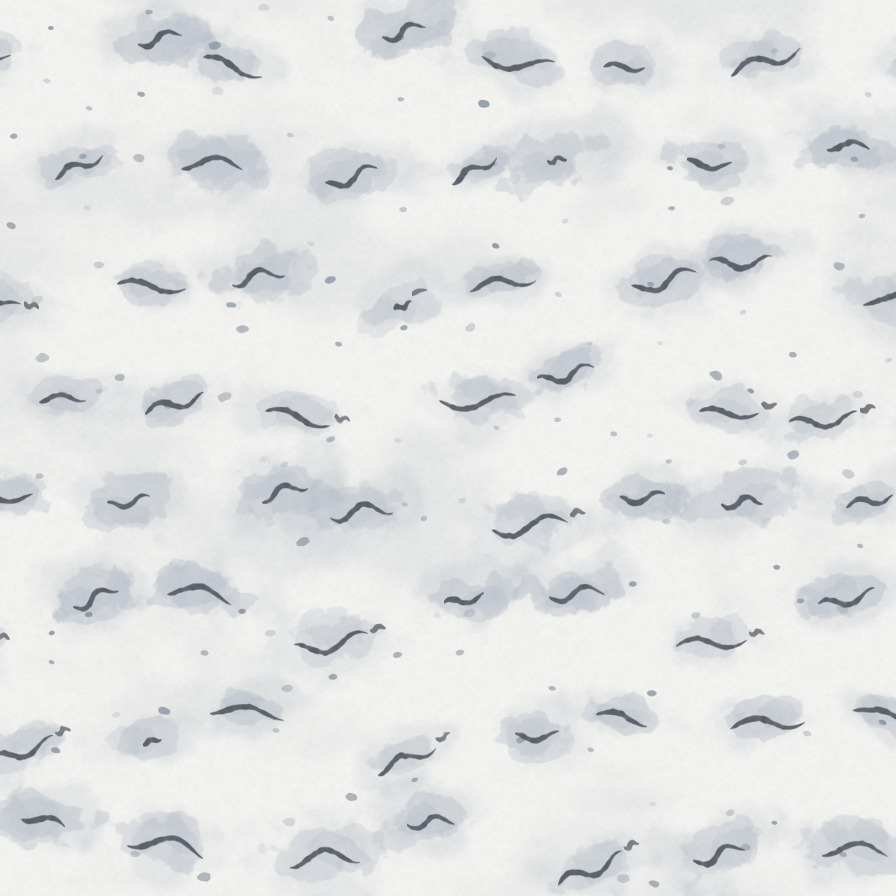
Give the GLSL for this pattern, as a Shadertoy shader.

```glsl
// Pale watercolour ground with scattered blue-grey washes, each carrying a
// wavy dark brush stroke, plus small specks. Jittered staggered grids place
// the parts; fractal noise roughens the wash edges and grains the paper.

#define WASH_GRID vec2(7.0, 8.0)
#define SPECK_GRID 14.0
#define SPECK_SHARE 0.56
#define WASH_SIZE vec2(0.058, 0.031)
#define WASH_STRENGTH 0.40
#define STROKE_HALF_WIDTH 0.0034
#define GRAIN 0.028
#define PAPER vec3(0.945, 0.945, 0.937)
#define SHADE vec3(0.86, 0.868, 0.875)
#define WASH vec3(0.715, 0.745, 0.785)
#define SPECK vec3(0.56, 0.60, 0.64)
#define INK vec3(0.35, 0.37, 0.40)

vec2 hash2(vec2 p) {
    vec3 q = fract(p.xyx * vec3(0.1031, 0.1030, 0.0973));
    q += dot(q, q.yzx + 33.33);
    return fract((q.xx + q.yz) * q.zy);
}

float noise(vec2 p) {
    vec2 i = floor(p), f = fract(p);
    f = f * f * (3.0 - 2.0 * f);
    float low = mix(hash2(i).x, hash2(i + vec2(1, 0)).x, f.x);
    float high = mix(hash2(i + vec2(0, 1)).x, hash2(i + vec2(1, 1)).x, f.x);
    return mix(low, high, f.y);
}

float fbm(vec2 p) {
    float sum = 0.0, amp = 0.5;
    for (int i = 0; i < 4; i++) {
        sum += amp * noise(p);
        p = mat2(1.6, 1.2, -1.2, 1.6) * p + 7.3;
        amp *= 0.5;
    }
    return sum / 0.9375;
}

vec2 rotate(vec2 p, float a) {
    return vec2(cos(a) * p.x + sin(a) * p.y, cos(a) * p.y - sin(a) * p.x);
}

// Coverage of a tapered wavy stroke centred on the origin.
float brushStroke(vec2 p, float halfLen, vec2 seed, float rough, float px) {
    float t = p.x / halfLen;
    float bend = mix(2.4, 4.2, seed.x), phase = 6.283 * seed.y;
    float amp = halfLen * mix(0.14, 0.22, seed.y);
    float slope = -amp * bend / halfLen * sin(t * bend + phase);
    float offset = abs(p.y - amp * cos(t * bend + phase)) / sqrt(1.0 + slope * slope);
    float taper = sqrt(max(1.0 - t * t, 0.0)) * (0.85 - 0.25 * t);
    float d = offset - STROKE_HALF_WIDTH * taper * (0.7 + 0.7 * rough);
    return (1.0 - smoothstep(-px, px, d)) * step(abs(t), 1.0);
}

void mainImage(out vec4 fragColor, in vec2 fragCoord) {
    vec2 uv = fragCoord / iResolution.y;
    float px = 0.7 / iResolution.y + 0.0003;

    // Paper with broad, faint mottling
    float mottle = fbm(uv * vec2(6.0, 10.0) + 3.0);
    vec3 col = mix(PAPER, SHADE, 0.55 * smoothstep(0.46, 0.78, mottle));

    // Edge noise, one value per wash layer
    vec3 edge = vec3(fbm(uv * 22.0), fbm(uv * 34.0 + 40.0), fbm(uv * 38.0 + 90.0)) - 0.5;
    float rough = noise(uv * 190.0);
    float clear = 1.0, ink = 0.0;

    // Washes and their strokes
    vec2 g = uv * WASH_GRID;
    for (int j = -1; j <= 1; j++)
    for (int i = -1; i <= 1; i++) {
        float row = floor(g.y) + float(j);
        float shift = 0.5 * mod(row, 2.0);
        vec2 id = vec2(floor(g.x - shift) + float(i), row);
        vec2 a = hash2(id + 11.0), b = hash2(id + 57.0), c = hash2(id + 131.0);
        vec2 centre = (id + vec2(shift + 0.5, 0.5) + 0.5 * (a - 0.5)) / WASH_GRID;
        vec2 p = rotate(uv - centre, 0.6 * (b.x - 0.42));
        vec2 size = WASH_SIZE * mix(0.72, 1.08, b.y);
        vec2 side = size * vec2(0.9 * (c.x - 0.5), 0.8 * (c.y - 0.5));

        float halo = length((p + 0.4 * side) / (size * 1.3)) + 1.5 * edge.x;
        float body = length(p / (size * 0.88)) + 1.5 * edge.y;
        float lobe = length((p - side) / (size * 0.72)) + 1.6 * edge.z;
        float strength = WASH_STRENGTH * mix(0.75, 1.1, a.y);
        clear *= 1.0 - 0.65 * strength * (1.0 - smoothstep(0.5, 1.2, halo));
        clear *= 1.0 - strength * (1.0 - smoothstep(0.84, 1.0, body));
        clear *= 1.0 - 0.85 * strength * (1.0 - smoothstep(0.84, 1.0, lobe));

        float halfLen = c.x < 0.1 ? 0.011 : mix(0.023, 0.043, c.y);
        vec2 q = rotate(p + vec2(0.0, 0.004), 0.3 * (a.x - 0.5));
        ink = max(ink, brushStroke(q, halfLen, b, rough, px));
        if (a.y < 0.25)
            ink = max(ink, 0.8 * brushStroke(q - vec2(halfLen + 0.012, 0.008), 0.009, c, rough, px));
    }
    float pigment = (1.0 - clear) * (0.9 + 0.2 * noise(uv * 60.0));
    col = mix(col, WASH, pigment);

    // Small oval specks of varied strength
    vec2 s = uv * SPECK_GRID;
    for (int j = -1; j <= 1; j++)
    for (int i = -1; i <= 1; i++) {
        vec2 id = floor(s) + vec2(i, j);
        vec2 a = hash2(id + 211.0), b = hash2(id + 307.0), c = hash2(id + 419.0);
        vec2 p = rotate(uv - (id + 0.1 + 0.8 * a) / SPECK_GRID, 0.8 * (b.x - 0.5));
        float radius = mix(0.0035, 0.0075, b.y * b.y);
        float d = length(p * vec2(1.0, 1.5)) - radius * (0.8 + 0.4 * rough);
        float shown = step(c.x, SPECK_SHARE) * mix(0.2, 0.95, c.y);
        col = mix(col, SPECK, shown * (1.0 - smoothstep(-px, px, d)));
    }

    // Ink, then paper grain
    col = mix(col, INK, ink * (0.88 + 0.12 * rough));
    col += GRAIN * (0.6 * noise(uv * 420.0) + 0.4 * noise(uv * 170.0) - 0.5);
    fragColor = vec4(clamp(col, 0.0, 1.0), 1.0);
}
```
